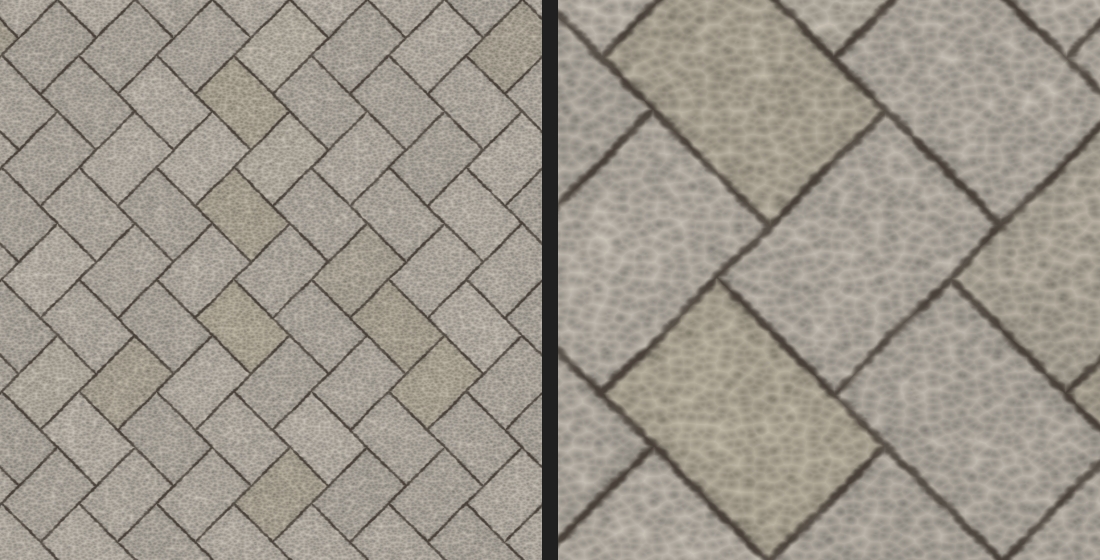
Left: the whole. Right: its middle third, enlarged.
Give the GLSL for this texture, as a Shadertoy shader.

```glsl
const vec2 SHEET = vec2(0.96875, 1.0);    // canvas proportions
const vec2 REPEATS = vec2(7.0, 5.0);      // herringbone cells across and up
const vec2 PHASE = vec2(0.632, 0.583);    // first paver centre, in cells
const vec3 STONE = vec3(0.662, 0.639, 0.603);
const vec3 JOINT = vec3(0.285, 0.255, 0.225);
const vec3 OCHRE_SHIFT = vec3(-0.012, -0.018, -0.052);
const float JOINT_REACH = 0.0042;

vec2 hash2(vec2 cell, float seed) {
    vec3 q = fract(cell.xyx * vec3(0.1031, 0.1030, 0.0973) + seed * 0.137);
    q += dot(q, q.yzx + 33.33);
    return fract((q.xx + q.yz) * q.zy);
}

// Distance to the nearest scattered point; wraps over the unit square.
float cellular(vec2 uv, vec2 count, float seed) {
    vec2 p = uv * count;
    vec2 base = floor(p);
    float nearest = 4.0;
    for (int y = -1; y <= 1; y++) {
        for (int x = -1; x <= 1; x++) {
            vec2 cell = base + vec2(x, y);
            vec2 delta = cell + hash2(mod(cell, count), seed) - p;
            nearest = min(nearest, dot(delta, delta));
        }
    }
    return sqrt(nearest);
}

// Small wrapping displacement that keeps the joints from being ruler straight.
vec2 wobble(vec2 uv, float amount) {
    vec2 a = 6.2831853 * uv;
    return amount * (sin(a.yx * vec2(13.0, 11.0) + a * 4.0)
                   + 0.6 * sin(a.yx * vec2(29.0, 31.0) - a * 17.0));
}

// Distance outside a diagonal box; lean is +1 rising or -1 falling.
float diagonalBox(vec2 p, vec2 halfSize, float lean) {
    vec2 local = vec2(p.x + lean * p.y, p.y - lean * p.x) * 0.70710678;
    vec2 q = abs(local) - halfSize;
    return max(q.x, q.y);
}

// Returns the depth inside the paver (x) and its wrapping identity (yz).
vec3 herringbone(vec2 uv) {
    vec2 cellSize = SHEET / REPEATS;
    vec2 halfSize = cellSize.yx * 0.35355339;
    vec3 best = vec3(1.0, 0.0, 0.0);
    for (int k = 0; k < 2; k++) {
        vec2 p = uv * REPEATS - PHASE - 0.5 * float(k);
        float lean = 1.0 - 2.0 * float(k);
        for (int x = -1; x <= 1; x++) {
            vec2 cell = floor(p + 0.5) + vec2(x, 0);
            float d = diagonalBox((p - cell) * cellSize, halfSize, lean);
            vec2 id = 2.0 * mod(cell, REPEATS) + float(k);
            if (d < best.x) best = vec3(d, id);
        }
    }
    return vec3(-best.x, best.yz);
}

vec3 paverColor(vec2 id, float grain, float mottle) {
    vec2 tone = hash2(id, 3.0);
    float ochre = smoothstep(0.72, 1.0, tone.y);
    float light = (tone.x - 0.5) * 0.045 + grain + (mottle - 0.45) * 0.05;
    return STONE * (1.0 + light * 1.5) + OCHRE_SHIFT * ochre;
}

void mainImage(out vec4 fragColor, in vec2 fragCoord) {
    vec2 uv = fragCoord / iResolution.xy;
    float pixel = 1.0 / iResolution.y;

    // Rough surface: flattened grain, coarse lumps, broad stains
    float fine = cellular(uv, vec2(132.0, 198.0), 1.0) - 0.43;
    float coarse = cellular(uv, vec2(61.0, 92.0), 5.0) - 0.43;
    float mottle = cellular(uv, vec2(23.0, 25.0), 9.0);
    float pits = 1.0 - smoothstep(0.06, 0.22, cellular(uv, vec2(53.0, 57.0), 14.0));
    float grain = 0.17 * fine + 0.07 * coarse - 0.05 * pits;

    vec3 paver = herringbone(uv + wobble(uv, 0.0004));
    float depth = paver.x + 0.0016 * fine + 0.0008 * coarse;
    vec3 color = paverColor(paver.yz, grain, mottle);

    // Grime gathering unevenly along the rims
    float grime = exp(-max(depth, 0.0) / 0.008) * smoothstep(0.25, 0.75, mottle);
    color *= 1.0 - 0.14 * grime;

    // Dark joints, fainter in places
    float reach = max(JOINT_REACH, 1.5 * pixel);
    float joint = 1.0 - smoothstep(0.0002, reach, depth);
    color = mix(color, JOINT, joint * mix(0.8, 1.0, smoothstep(0.2, 0.6, mottle)));

    fragColor = vec4(color, 1.0);
}
```
